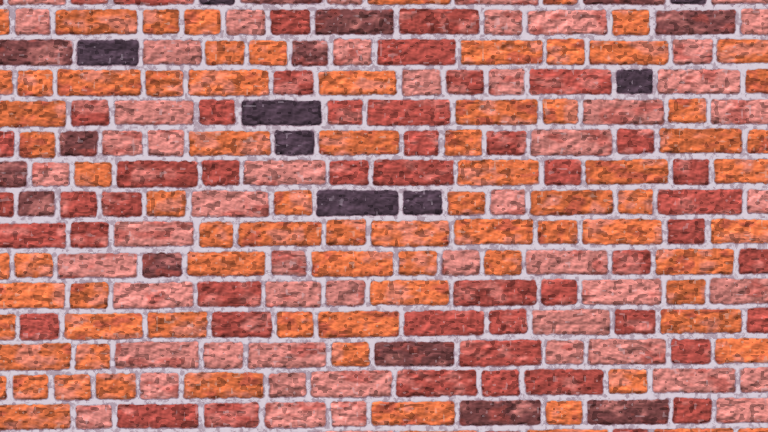
A Shadertoy shader for this texture:

```glsl
// Weathered brick wall: long and short bricks alternate along each course,
// mirrored about a staggered seam, with some cells cut in halves or thirds.
// Rounded-box distances with noisy edges give the joints; noise adds wear.

const float COURSE = 0.0698;       // height of one course
const float FIRST_COURSE = 0.0417; // centre line of the lowest full course
const float CELL = 0.2963;         // one long brick plus one short brick
const float HALF_JOINT = 0.0066;
const float SLATE_COURSE = 7.0;    // course with a slate pair at its seam

const vec3 ORANGE = vec3(0.87, 0.45, 0.28);
const vec3 SALMON = vec3(0.83, 0.52, 0.49);
const vec3 RED    = vec3(0.68, 0.31, 0.28);
const vec3 PLUM   = vec3(0.48, 0.28, 0.28);
const vec3 SLATE  = vec3(0.31, 0.24, 0.29);
const vec3 MORTAR = vec3(0.83, 0.78, 0.82);
const vec3 SHADE  = vec3(0.57, 0.46, 0.52);

struct Brick {
    vec2 local;    // position from the brick centre
    vec2 halfSize;
    vec2 id;
    bool slate;
};

float hash(vec2 p) {
    vec3 q = fract(p.xyx * 0.1031);
    q += dot(q, q.yzx + 33.33);
    return fract((q.x + q.y) * q.z);
}

float noise(vec2 p) {
    vec2 i = floor(p), f = fract(p);
    f = f * f * (3.0 - 2.0 * f);
    return mix(mix(hash(i), hash(i + vec2(1, 0)), f.x),
               mix(hash(i + vec2(0, 1)), hash(i + vec2(1, 1)), f.x), f.y);
}

float fbm(vec2 p) {
    float sum = 0.0, amp = 0.55;
    for (int i = 0; i < 3; i++) {
        sum += amp * noise(p);
        p = p * 2.03 + 17.3;
        amp *= 0.5;
    }
    return sum;
}

float roundedBox(vec2 p, vec2 halfSize, float radius) {
    vec2 q = abs(p) - halfSize + radius;
    return length(max(q, 0.0)) + min(max(q.x, q.y), 0.0) - radius;
}

Brick layBrick(vec2 p) {
    float y = (p.y - FIRST_COURSE) / COURSE + 0.5;
    float row = floor(y), odd = mod(row, 2.0);
    float seam = mix(1.053, 0.922, odd) + 0.02 * (hash(vec2(row + 20.0, 3.0)) - 0.5);
    float side = step(seam, p.x);
    float u = abs(p.x - seam) / CELL;
    float cell = floor(u), f = fract(u);
    vec2 key = vec2(cell + 40.0 * side, row + 20.0);

    // Irregular cells lie left of the seam, and beside it in the middle courses
    float kind = hash(key) * (1.0 - side);
    if (cell < 0.5) kind = 0.8 * side * odd * step(abs(row - 8.0), 4.0);
    float jitter = hash(key + 71.0) - 0.5;
    vec2 cuts = vec2(0.67 + 0.04 * jitter, 1.0);
    if (kind > 0.86) cuts.x = 0.5 + 0.1 * jitter;
    else if (kind > 0.66) cuts = vec2(0.33, 0.66) + 0.05 * jitter;

    float part = step(cuts.x, f) + step(cuts.y, f);
    float lo = part < 0.5 ? 0.0 : (part < 1.5 ? cuts.x : cuts.y);
    float hi = part < 0.5 ? cuts.x : (part < 1.5 ? cuts.y : 1.0);
    vec2 id = vec2(key.x * 3.0 + part, key.y);
    vec2 size = vec2((hi - lo) * CELL, COURSE);
    vec2 local = vec2((f - 0.5 * (lo + hi)) * CELL, (fract(y) - 0.5) * COURSE);
    local.y += 0.003 * (hash(id + 9.0) - 0.5);
    vec2 trim = HALF_JOINT + 0.0025 * (vec2(hash(id + 5.0), hash(id + 6.0)) - 0.5);
    bool slate = row == SLATE_COURSE && cell + part < 0.5;
    return Brick(local, 0.5 * size - trim, id, slate || hash(id + 47.0) > 0.97);
}

vec3 brickColor(Brick b, vec2 p) {
    float tone = hash(b.id + 13.0);
    vec3 base = tone < 0.44 ? ORANGE : (tone < 0.66 ? SALMON : (tone < 0.92 ? RED : PLUM));
    base *= 0.92 + 0.16 * hash(b.id + 29.0);
    vec2 q = p + 3.0 * hash(b.id);
    float stain = fbm(q * vec2(20.0, 32.0));
    base = mix(base, SALMON * 1.04, 0.6 * smoothstep(0.50, 0.72, stain));
    base = mix(base, RED, 0.6 * smoothstep(0.40, 0.22, stain));
    return b.slate ? SLATE * (0.8 + 0.45 * stain) : base;
}

void mainImage(out vec4 fragColor, in vec2 fragCoord) {
    vec2 p = fragCoord / iResolution.y;
    float aa = 1.0 / iResolution.y;

    // Courses climb slightly to the right near the bottom and waver a little
    vec2 wall = p;
    wall.y -= 0.0104 * (p.x - 0.889) * (1.0 - p.y);
    wall += 0.003 * (vec2(noise(p * 14.0), noise(p * 14.0 + 40.0)) - 0.5);
    Brick b = layBrick(wall);
    float d = roundedBox(b.local, b.halfSize, 0.007) + 0.006 * (fbm(p * 75.0) - 0.48);

    // Brick face: chipped relief lit from above, dark pits and worn rims
    vec2 grain = p * vec2(48.0, 72.0);
    float relief = fbm(grain) - fbm(grain + vec2(-0.18, 0.35));
    float rim = smoothstep(-0.010, 0.0, d);
    float tilt = clamp(b.local.y / b.halfSize.y, -1.0, 1.0);
    vec3 face = brickColor(b, p) * (1.0 + 0.95 * relief + rim * (0.16 * tilt - 0.12));
    float pits = smoothstep(0.66, 0.78, noise(p * vec2(85.0, 130.0) + 9.0));
    face = mix(face, face * 0.55, 0.55 * pits);
    face = mix(face, MORTAR, 0.3 * smoothstep(0.80, 0.95, noise(p * 110.0 + 60.0)));

    // Joints: pale grit, shaded close to the bricks and under them
    float grit = fbm(p * 95.0 + 25.0);
    float contact = smoothstep(0.0045, 0.0, d) * (0.55 - 0.25 * tilt);
    vec3 joint = mix(MORTAR, SHADE, clamp(contact + smoothstep(0.52, 0.25, grit) * 0.5, 0.0, 1.0));
    joint *= 0.96 + 0.10 * grit;

    vec3 color = mix(joint, face, smoothstep(aa, -aa, d));
    fragColor = vec4(clamp(color, 0.0, 1.0), 1.0);
}
```
